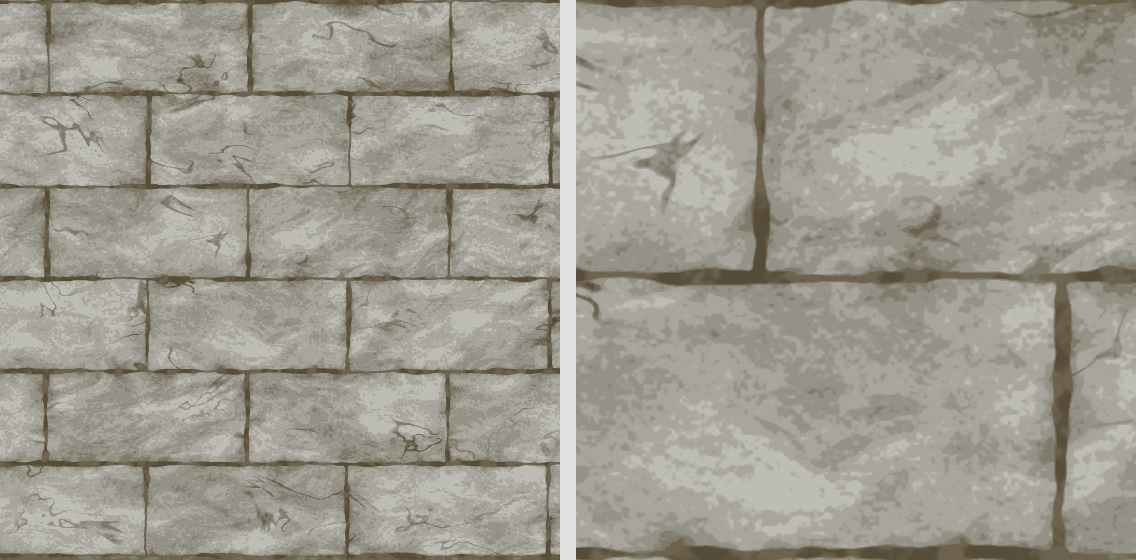
Left, the full canvas; right, a detail of the centre.
A three.js fragment shader for this texture:

```glsl
// Weathered grey stone blocks in running bond with thin, dirty brown joints.
varying vec2 vUv;

const vec2 BLOCK = vec2(0.3592, 0.1652);
const float BOTTOM_JOINT = 0.0065;

float hash(vec2 p) {
  vec3 q = fract(vec3(p.xyx) * 0.1031);
  q += dot(q, q.yzx + 33.33);
  return fract((q.x + q.y) * q.z);
}

float noise(vec2 p) {
  vec2 i = floor(p);
  vec2 f = fract(p);
  f = f * f * (3.0 - 2.0 * f);
  float low = mix(hash(i), hash(i + vec2(1.0, 0.0)), f.x);
  float high = mix(hash(i + vec2(0.0, 1.0)), hash(i + 1.0), f.x);
  return mix(low, high, f.y);
}

float fbm(vec2 p, int octaves) {
  float sum = 0.0;
  float total = 0.0;
  float amp = 0.5;
  for (int i = 0; i < 6; i++) {
    if (i >= octaves) break;
    sum += amp * noise(p);
    total += amp;
    amp *= 0.58;
    p = mat2(1.8, 0.7, -0.7, 1.8) * p + 17.3;
  }
  return sum / total;
}

// Signed distance to a rounded rectangle, negative inside.
float roundedBox(vec2 p, vec2 halfSize, float radius) {
  vec2 q = abs(p) - halfSize + radius;
  return length(max(q, 0.0)) + min(max(q.x, q.y), 0.0) - radius;
}

// Block coordinates: whole part is the block id, fraction the place inside it.
vec2 blockCell(vec2 uv) {
  float row = floor((uv.y - BOTTOM_JOINT) / BLOCK.y);
  float start = mix(0.260, 0.080, mod(row, 2.0)) + 0.0014 * row;
  return vec2((uv.x - start) / BLOCK.x, (uv.y - BOTTOM_JOINT) / BLOCK.y);
}

// Thin broken fissures along a contour of warped noise.
float fissures(vec2 p, float width) {
  vec2 bend = vec2(noise(p * 9.0), noise(p * 9.0 + 40.0)) - 0.5;
  float contour = abs(fbm(p * 8.0 + bend * 0.8, 4) - 0.5);
  float patches = smoothstep(0.54, 0.74, noise(p * 11.0 + 71.0));
  return patches * (1.0 - smoothstep(width * 0.25, width, contour));
}

// Stone tone from 0 (dark) to 5 (pale), about 4 on average.
float stoneTone(vec2 uv, vec2 id) {
  float seed = hash(id + 23.0);
  vec2 p = vec2(uv.x, uv.y * 1.7 + uv.x * (seed - 0.5) * 0.7);
  p += vec2(seed * 19.0 + 3.0, hash(id + 61.0) * 23.0 + 5.0);
  vec2 warp = vec2(noise(p * 17.0), noise(p * 17.0 + 31.0)) * 0.7;
  float cloud = fbm(p * 13.0 + warp, 6);
  float ledge = cloud - fbm((p + vec2(-0.003, 0.009)) * 13.0 + warp, 6);
  float roughness = mix(2.0, 5.5, hash(id + 9.0));
  float tone = 4.15 + (hash(id + 47.0) - 0.5) * 0.7;
  tone += (cloud - 0.5) * 4.6 + ledge * roughness;
  tone += (noise(uv * vec2(240.0, 330.0)) - 0.5) * 0.9;
  tone += (noise(uv * 460.0 + 13.0) - 0.5) * 0.6;
  return tone - fissures(p, 0.024) * mix(1.3, 2.6, seed);
}

// Six soft-stepped colours from deep joint brown to pale stone.
vec3 stoneRamp(float tone) {
  float t = clamp(tone, 0.0, 5.0);
  t = floor(t) + smoothstep(0.2, 0.8, fract(t));
  vec3 color = mix(vec3(0.34, 0.30, 0.22), vec3(0.43, 0.39, 0.31), clamp(t, 0.0, 1.0));
  color = mix(color, vec3(0.50, 0.48, 0.42), clamp(t - 1.0, 0.0, 1.0));
  color = mix(color, vec3(0.58, 0.57, 0.53), clamp(t - 2.0, 0.0, 1.0));
  color = mix(color, vec3(0.66, 0.65, 0.61), clamp(t - 3.0, 0.0, 1.0));
  return mix(color, vec3(0.74, 0.74, 0.71), clamp(t - 4.0, 0.0, 1.0));
}

void main() {
  // Slightly uneven block outlines
  vec2 wobble = vec2(fbm(vUv * 28.0 + 5.0, 3), fbm(vUv * 28.0 + 57.0, 3)) - 0.5;
  vec2 cell = blockCell(vUv + wobble * 0.006);
  vec2 id = floor(cell);
  vec2 local = (fract(cell) - 0.5) * BLOCK;
  float depth = -roundedBox(local, BLOCK * 0.5, 0.007);

  // Joint width and dirt vary along the edges
  float wear = fbm(vUv * 19.0 + 83.0, 4);
  float chips = fbm(vUv * 75.0 + 29.0, 3);
  float width = 0.0007 + 0.0035 * smoothstep(0.3, 0.7, wear) + 0.0015 * (chips - 0.5);
  float joint = 1.0 - smoothstep(width, width + 0.0022, depth);
  float grime = exp(-max(depth, 0.0) / 0.009) * smoothstep(0.35, 0.72, wear * 0.6 + chips * 0.4);
  float bottomDirt = 1.0 - smoothstep(0.003, 0.013, vUv.y + (chips - 0.5) * 0.012);

  float tone = stoneTone(vUv, id);
  tone -= grime * 3.2 + 0.5 * exp(-max(depth, 0.0) / 0.018);
  float jointTone = 0.4 + (chips - 0.5) * 2.2 + (1.0 - smoothstep(0.3, 0.55, wear)) * 0.7;
  tone = mix(tone, jointTone, max(joint, bottomDirt * 0.85));
  gl_FragColor = vec4(stoneRamp(tone), 1.0);
}
```
